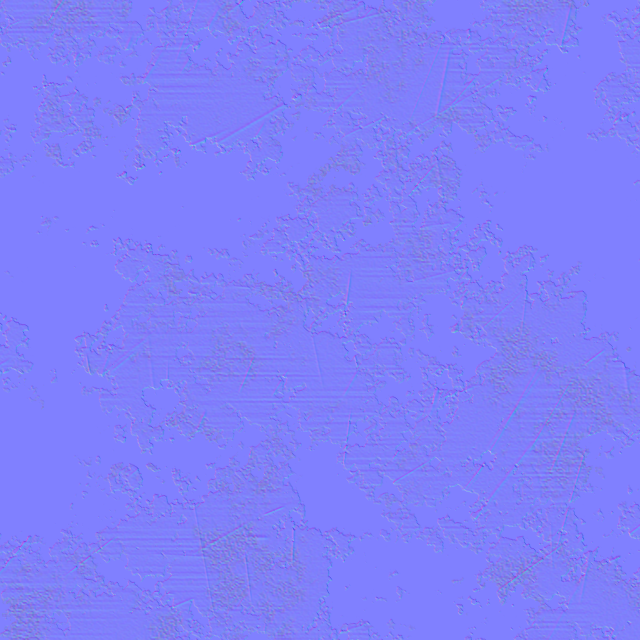
A three.js fragment shader for this texture map:

```glsl
varying vec2 vUv;

const float TEXEL = 1.0 / 512.0;     // relief sampling step, in canvas units
const float PATCH_SCALE = 5.0;
const float FRAY = 0.77;             // octave gain, higher frays the patches more
const float PATCH_LEVEL = 0.505;     // higher leaves more smooth surface
const float PATCH_SOFTNESS = 0.045;
const float PATCH_DEPTH = 0.36;      // heights are in texels
const float CENTER_BIAS = 0.12;
const vec2 GRIT_SCALE = vec2(300.0, 370.0);
const float GRIT_LIGHT = 0.08;
const float GRIT_HEAVY = 0.36;
const float CLUMP_SCALE = 11.0;
const vec2 BRUSH_SCALE = vec2(7.0, 270.0);
const float BRUSH_DEPTH = 0.22;
const float SCRATCH_CELLS = 7.0;
const float SCRATCH_DEPTH = 0.38;
const float SCRATCH_CHANCE = 0.75;
const int SCRATCHES_PER_CELL = 3;
const float ROUGH_LIGHT = 0.03;      // blue lost to unresolved roughness
const float ROUGH_HEAVY = 0.16;
const float ROUGH_EDGE = 0.05;

// Sine-free hashes
float hash(vec2 p) {
  vec3 q = fract(p.xyx * 0.1031);
  q += dot(q, q.yzx + 33.33);
  return fract((q.x + q.y) * q.z);
}

vec4 hash4(vec2 p) {
  vec4 q = fract(p.xyxy * vec4(0.1031, 0.1030, 0.0973, 0.1099));
  q += dot(q, q.wzxy + 33.33);
  return fract((q.xxyz + q.yzzw) * q.zywx);
}

float noise(vec2 p) {
  vec2 cell = floor(p);
  vec2 f = fract(p);
  f = f * f * (3.0 - 2.0 * f);
  float low = mix(hash(cell), hash(cell + vec2(1.0, 0.0)), f.x);
  float high = mix(hash(cell + vec2(0.0, 1.0)), hash(cell + 1.0), f.x);
  return mix(low, high, f.y);
}

float fbm(vec2 p, int octaves) {
  float sum = 0.0, total = 0.0, weight = 1.0;
  for (int i = 0; i < 7; i++) {
    if (i >= octaves) break;
    sum += weight * noise(p);
    total += weight;
    weight *= FRAY;
    p = mat2(1.6, 1.2, -1.2, 1.6) * p + 17.3;
  }
  return sum / total;
}

// Frayed worn areas
float wornMask(vec2 p) {
  float wear = fbm(p * PATCH_SCALE + 31.7, 7);
  wear += CENTER_BIAS * (0.38 - length(p - 0.5));
  return smoothstep(PATCH_LEVEL, PATCH_LEVEL + PATCH_SOFTNESS, wear);
}

// Dense grit inside the worn areas
float clumpMask(vec2 p) {
  return smoothstep(0.48, 0.68, fbm(p * CLUMP_SCALE + 71.0, 5));
}

// Tapered straight grooves, near parallel within a cell
float scratches(vec2 p) {
  vec2 grid = p * SCRATCH_CELLS;
  vec2 home = floor(grid);
  float depth = 0.0;
  for (int y = -1; y <= 1; y++)
  for (int x = -1; x <= 1; x++)
  for (int k = 0; k < SCRATCHES_PER_CELL; k++) {
    vec2 cell = home + vec2(float(x), float(y));
    vec4 place = hash4(cell + float(k) * 41.0 + 90.0);
    vec4 kind = hash4(cell + float(k) * 67.0 + 250.0);
    float bundle = hash(cell + 13.0);
    float angle = mix(0.2, 1.6, bundle) + 1.1 * (place.z - 0.5);
    vec2 along = vec2(cos(angle), sin(angle));
    vec2 offset = grid - cell - place.xy;
    float reach = mix(0.15, 0.95, place.w * place.w);
    float taper = 1.0 - smoothstep(0.5, 1.0, abs(dot(offset, along)) / reach);
    float across = dot(offset, vec2(-along.y, along.x)) / SCRATCH_CELLS;
    float width = TEXEL * mix(0.7, 1.5, kind.y * kind.y);
    float groove = exp(-across * across / (width * width));
    depth += step(kind.z, SCRATCH_CHANCE) * mix(0.3, 1.0, kind.w) * groove * taper;
  }
  return depth * SCRATCH_DEPTH;
}

float relief(vec2 p) {
  float worn = wornMask(p);
  if (worn <= 0.0) return 0.0;
  float grit = noise(p * GRIT_SCALE) * mix(GRIT_LIGHT, GRIT_HEAVY, clumpMask(p));
  float brushed = noise(p * BRUSH_SCALE + 9.0) * BRUSH_DEPTH;
  brushed *= smoothstep(0.25, 0.75, noise(p * 8.0 + 140.0));
  return worn * (grit + brushed - scratches(p) - PATCH_DEPTH);
}

void main() {
  // Slopes by central differences
  vec2 h = vec2(0.5 * TEXEL, 0.0);
  vec2 slope = vec2(relief(vUv + h.xy) - relief(vUv - h.xy),
                    relief(vUv + h.yx) - relief(vUv - h.yx));
  vec3 normal = normalize(vec3(-slope, 1.0));

  // Roughness below the sampling step shortens the mean normal
  float worn = wornMask(vUv);
  float speckle = noise(vUv * GRIT_SCALE.yx + 57.0);
  float rough = worn * speckle * mix(ROUGH_LIGHT, ROUGH_HEAVY, clumpMask(vUv));
  rough += ROUGH_EDGE * 4.0 * worn * (1.0 - worn);

  gl_FragColor = vec4(normal * 0.5 + 0.5 - vec3(0.0, 0.0, rough), 1.0);
}
```
